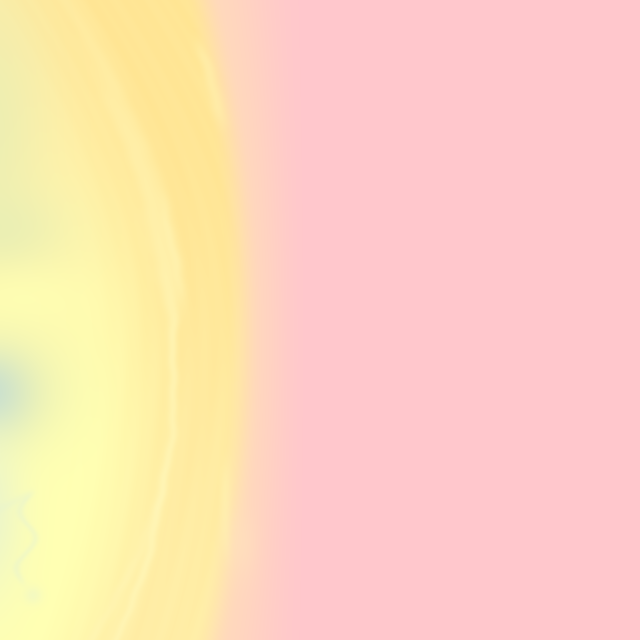
Write a WebGL 2 fragment shader that draws this background.

```glsl
#version 300 es
precision highp float;
uniform vec2 u_resolution;
out vec4 outColor;

const vec3 PINK = vec3(1.0, 0.78, 0.80);
const vec3 PEACH = vec3(1.0, 0.855, 0.73);
const vec3 AMBER = vec3(1.0, 0.90, 0.585);
const vec3 HONEY = vec3(1.0, 0.93, 0.65);
const vec3 LEMON = vec3(1.0, 1.0, 0.70);
const vec3 CREAM = vec3(1.0, 0.965, 0.72);
const vec3 SAGE = vec3(0.90, 0.93, 0.71);
const vec3 MIST = vec3(0.90, 0.95, 0.82);
const vec3 BLUE = vec3(0.76, 0.86, 0.82);

// Soft elliptical glow
float glow(vec2 p, vec2 center, vec2 radius) {
  vec2 q = (p - center) / radius;
  return exp(-dot(q, q));
}

// Soft vertical band between two heights
float span(float y, float low, float high, float soft) {
  return smoothstep(low - soft, low + soft, y)
       * (1.0 - smoothstep(high - soft, high + soft, y));
}

// Thin ridge, zero distance at its crest
float ridge(float d, float width) {
  return exp(-d * d / (width * width));
}

// Curve bulging to the right around a given height
float arc(float y, float crest, float height, float bend) {
  return crest - bend * (y - height) * (y - height);
}

// Layered sines that give the streaks a ragged path
float waver(float y, float phase) {
  return 0.5 * sin(y * 31.0 + phase) + 0.3 * sin(y * 67.0 + phase * 2.3)
       + 0.2 * sin(y * 139.0 + phase * 4.1);
}

// Yellow field, paler inside the arc and amber outside it
vec3 yellowField(vec2 p, float d) {
  vec3 outer = mix(HONEY, AMBER, smoothstep(0.0, 0.85, p.y));
  vec3 inner = mix(LEMON, HONEY, smoothstep(0.25, 1.0, p.y));
  return mix(inner, outer, smoothstep(-0.14, 0.035, d));
}

// Cool tints along the left side
vec3 coolTints(vec3 color, vec2 p) {
  color = mix(color, SAGE, 0.72 * glow(p, vec2(-0.02, 0.80), vec2(0.085, 0.20)));
  color = mix(color, SAGE, 0.70 * glow(p, vec2(0.0, 0.64), vec2(0.10, 0.065)));
  color = mix(color, LEMON, 0.75 * glow(p, vec2(0.03, 0.53), vec2(0.10, 0.05)));
  color = mix(color, SAGE, 0.50 * glow(p, vec2(0.03, 0.39), vec2(0.085, 0.085)));
  color = mix(color, BLUE, 0.90 * glow(p, vec2(-0.02, 0.385), vec2(0.065, 0.065)));
  return mix(color, MIST, 0.75 * glow(p, vec2(-0.02, 0.20), vec2(0.055, 0.13)));
}

// Long pale streak, broad above and forked below
float mainStreak(float y, float d) {
  float upper = smoothstep(0.46, 0.62, y);
  float ragged = d + 0.004 * waver(y, 1.0);
  float width = mix(0.007, 0.021, upper);
  float body = ridge(ragged, width) * mix(0.65, 0.5, upper);
  body *= 1.0 - 0.55 * smoothstep(0.75, 1.0, y);
  float fork = 0.16 * max(0.24 - y, 0.0);
  float branch = ridge(ragged + fork, 0.008) * (1.0 - smoothstep(0.1, 0.3, y));
  float rim = ridge(ragged - 0.018, 0.008) * span(y, 0.53, 0.68, 0.04);
  return clamp(body + 0.4 * branch + 0.35 * rim, 0.0, 1.0);
}

// Faint looping wisps in the lower left
float cornerWisps(vec2 p) {
  float path = 0.043 + 0.012 * sin(p.y * 75.0 + 2.2) - 0.35 * max(0.13 - p.y, 0.0);
  float line = ridge(p.x - path, 0.006) * span(p.y, 0.09, 0.225, 0.012);
  float top = ridge(p.y - 0.205 - 0.5 * p.x, 0.007) * (1.0 - smoothstep(0.04, 0.06, p.x));
  float puff = glow(p, vec2(0.052, 0.07), vec2(0.014, 0.014));
  return 0.4 * line + 0.3 * top + 0.4 * puff;
}

void main() {
  vec2 p = gl_FragCoord.xy / u_resolution;
  float d = p.x - arc(p.y, 0.272, 0.42, 0.5);
  float edge = arc(p.y, 0.387, 0.47, 0.23);

  vec3 color = coolTints(yellowField(p, d), p);

  // Fine fibres following the arc
  float fibres = sin(d * 170.0 + 2.0 * sin(p.y * 7.0)) * sin(d * 67.0 + p.y * 9.0);
  color.gb += vec2(0.004, 0.008) * fibres * smoothstep(-0.18, 0.0, d);

  color = mix(color, CREAM, mainStreak(p.y, d));
  color = mix(color, MIST, cornerWisps(p));

  // Fade from yellow through peach to pink
  color = mix(color, PEACH, smoothstep(edge - 0.035, edge + 0.025, p.x));
  color = mix(color, PINK, smoothstep(edge - 0.015, 0.485, p.x));

  // Short streaks beside the outer edge
  float high = p.x - 0.349 + 0.28 * (p.y - 0.80) + 0.004 * waver(p.y, 3.0);
  float low = p.x - 0.352 - 0.35 * (p.y - 0.22) * (p.y - 0.22);
  float accents = 0.5 * ridge(high, 0.010) * span(p.y, 0.81, 0.93, 0.025)
                + 0.5 * ridge(low, 0.008) * span(p.y, 0.135, 0.27, 0.035);
  color = mix(color, mix(HONEY, CREAM, 0.6), accents);
  color = mix(color, vec3(1.0, 0.88, 0.74), 0.6 * glow(p, vec2(0.378, 0.15), vec2(0.022, 0.05)));

  outColor = vec4(clamp(color, 0.0, 1.0), 1.0);
}
```
